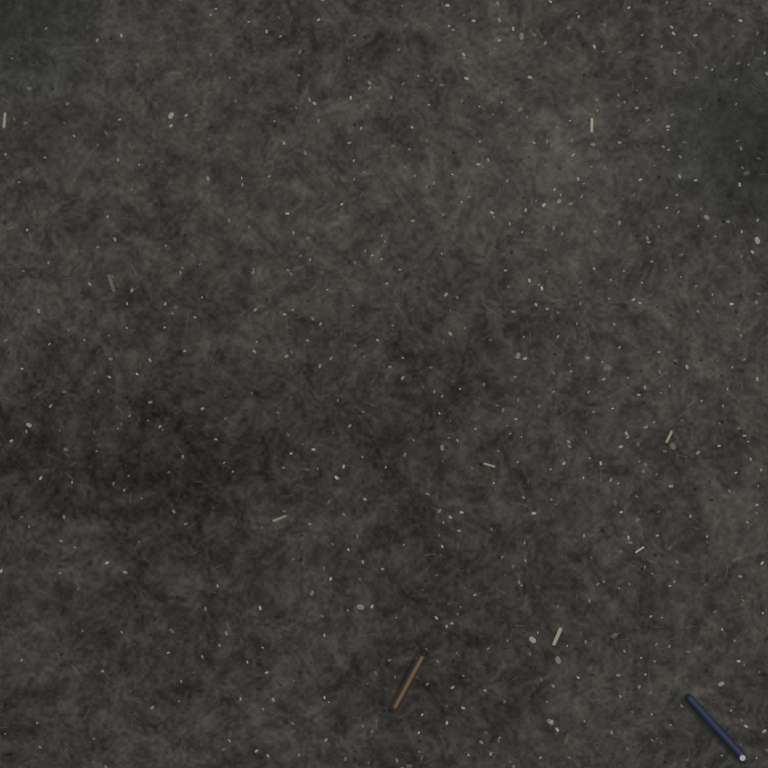
A three.js fragment shader for this texture:

```glsl
// Dark trodden soil with soft blotches, pale grit, straw chips and two twigs.
varying vec2 vUv;

const vec3 SOIL_WARM = vec3(1.04, 0.99, 0.93);
const vec3 SOIL_COOL = vec3(0.98, 1.0, 0.93);
const vec3 GRIT_COLOR = vec3(0.64, 0.63, 0.58);
const vec3 STRAW_COLOR = vec3(0.64, 0.62, 0.53);
const vec3 PIT_COLOR = vec3(0.10, 0.095, 0.09);
const vec3 BROWN_TWIG = vec3(0.34, 0.29, 0.23);
const vec3 BLUE_TWIG = vec3(0.18, 0.20, 0.25);
const float SOIL_TONE = 0.214;
const float BLOTCH_AMOUNT = 0.11;
const float WISP_AMOUNT = 0.14;
const float GRAIN_AMOUNT = 0.11;
const float EDGE = 0.0012;

float hash(vec2 p) {
  vec3 q = fract(vec3(p.xyx) * 0.1031);
  q += dot(q, q.yzx + 33.33);
  return fract((q.x + q.y) * q.z);
}

float noise(vec2 p) {
  vec2 i = floor(p);
  vec2 f = fract(p);
  f = f * f * (3.0 - 2.0 * f);
  return mix(mix(hash(i), hash(i + vec2(1.0, 0.0)), f.x),
             mix(hash(i + vec2(0.0, 1.0)), hash(i + 1.0), f.x), f.y);
}

// Layered noise, centred on zero.
float layers(vec2 p) {
  float sum = 0.0;
  float weight = 0.5;
  for (int i = 0; i < 4; i++) {
    sum += weight * (noise(p) - 0.5);
    p = mat2(1.6, 1.2, -1.2, 1.6) * p + 7.3;
    weight *= 0.5;
  }
  return sum;
}

float segment(vec2 p, vec2 a, vec2 b) {
  vec2 d = b - a;
  return length(p - a - d * clamp(dot(p - a, d) / dot(d, d), 0.0, 1.0));
}

float cover(float dist) {
  return 1.0 - smoothstep(-EDGE, EDGE, dist);
}

// Soft spot of light or shade.
float spot(vec2 p, vec2 center, vec2 size) {
  vec2 d = (p - center) / size;
  return exp(-dot(d, d));
}

// Cellular scatter of randomly turned rods; a short rod is a round grain.
float scatter(vec2 p, float cells, float density, float halfLength, float radius, float seed) {
  vec2 home = floor(p * cells);
  float mask = 0.0;
  for (int y = -1; y <= 1; y++) {
    for (int x = -1; x <= 1; x++) {
      vec2 cell = home + vec2(float(x), float(y));
      vec2 key = cell + seed;
      vec2 center = (cell + vec2(hash(key + 11.7), hash(key + 29.1))) / cells;
      float angle = 6.2832 * hash(key + 41.3);
      float size = mix(0.5, 1.2, hash(key + 57.9));
      vec2 arm = vec2(cos(angle), sin(angle)) * halfLength * size;
      float dist = segment(p, center - arm, center + arm) - radius * size;
      float strength = mix(0.25, 1.0, hash(key + 73.3));
      mask = max(mask, cover(dist) * strength * step(hash(key), density));
    }
  }
  return mask;
}

vec3 soil(vec2 p) {
  float blotch = layers(p * 5.0 + 3.0);
  vec2 warped = p + 0.02 * vec2(noise(p * 24.0), noise(p * 24.0 + 50.0));
  float wisp = layers(warped * 46.0);
  float grain = 0.6 * noise(warped * 165.0) + 0.4 * noise(p * 290.0) - 0.5;
  float light = 0.055 * spot(p, vec2(0.72, 0.88), vec2(0.20, 0.35))
              + 0.025 * spot(p, vec2(0.25, 0.80), vec2(0.35, 0.22))
              + 0.045 * spot(p, vec2(0.12, 0.27), vec2(0.035, 0.045))
              + 0.012 * spot(p, vec2(0.8, 0.35), vec2(0.3, 0.4))
              - 0.030 * spot(p, vec2(0.33, 0.40), vec2(0.24, 0.17))
              - 0.015 * spot(p, vec2(0.2, 0.12), vec2(0.35, 0.12));
  float shade = spot(p, vec2(0.97, 0.82), vec2(0.11, 0.10)) + spot(p, vec2(0.0, 1.0), vec2(0.11));
  float relief = BLOTCH_AMOUNT * blotch + WISP_AMOUNT * wisp + GRAIN_AMOUNT * grain;
  float tone = SOIL_TONE + light + relief * (1.0 - 0.5 * shade) - 0.03 * shade;
  float coolness = clamp(shade + 0.15 + layers(p * 3.0 + 19.0), 0.0, 1.0);
  return tone * mix(SOIL_WARM, SOIL_COOL, coolness);
}

// Rod lit along its upper edge, lying over a soft shadow.
vec3 twig(vec3 color, vec2 p, vec2 a, vec2 b, float radius, vec3 bark) {
  float dist = segment(p, a, b) - radius;
  float shadow = 1.0 - smoothstep(0.0, 0.005, segment(p + vec2(0.002, 0.001), a, b) - radius);
  float lit = 1.0 - smoothstep(0.0, radius, segment(p - vec2(0.002, 0.001), a, b));
  color = mix(color, PIT_COLOR, 0.45 * shadow);
  return mix(color, bark * (0.6 + 0.6 * lit), cover(dist));
}

void main() {
  vec2 p = vUv;
  vec3 color = soil(p);

  // Pits and faint fibres, then grit that thickens to the right.
  float right = smoothstep(0.0, 0.9, p.x);
  color = mix(color, PIT_COLOR, 0.6 * scatter(p, 50.0, 0.16, 0.001, 0.0015, 5.0));
  color = mix(color, STRAW_COLOR, 0.18 * scatter(p, 44.0, 0.35, 0.006, 0.0008, 90.0));
  color = mix(color, GRIT_COLOR, 0.85 * scatter(p, 54.0, mix(0.12, 0.34, right), 0.0010, 0.0015, 170.0));
  color = mix(color, GRIT_COLOR, 0.75 * scatter(p, 17.0, mix(0.08, 0.18, right), 0.0016, 0.0028, 260.0));
  color = mix(color, STRAW_COLOR, 0.95 * scatter(p, 9.0, 0.13, 0.009, 0.0021, 340.0));

  // Fallen twigs near the lower edge.
  color = twig(color, p, vec2(0.513, 0.079), vec2(0.553, 0.153), 0.0045, BROWN_TWIG);
  color = mix(color, PIT_COLOR, 0.7 * cover(length(p - vec2(0.552, 0.150)) - 0.005));
  color = twig(color, p, vec2(0.897, 0.090), vec2(0.966, 0.014), 0.0058, BLUE_TWIG);
  color = mix(color, GRIT_COLOR, cover(length(p - vec2(0.967, 0.013)) - 0.004));

  gl_FragColor = vec4(color, 1.0);
}
```
